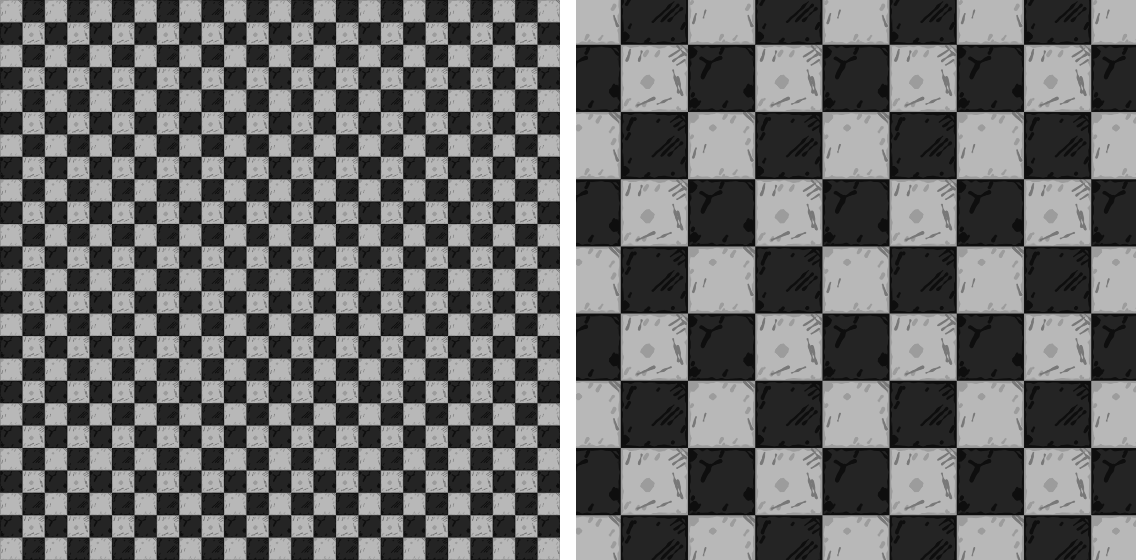
Left: the whole. Right: its middle third, enlarged.
Give the GLSL for this pattern, as a Shadertoy shader.

```glsl
const float CELLS = 25.0;
const vec3 PALE = vec3(0.72);
const vec3 PALE_WORN = vec3(0.61);
const vec3 PALE_SCRATCH = vec3(0.47);
const vec3 DARK = vec3(0.14);
const vec3 DARK_WORN = vec3(0.055);

float hash(vec2 p) {
    vec3 q = fract(p.xyx * 0.1031);
    q += dot(q, q.yzx + 33.33);
    return fract((q.x + q.y) * q.z);
}

float valueNoise(vec2 p) {
    vec2 i = floor(p), f = fract(p);
    f = f * f * (3.0 - 2.0 * f);
    float low = mix(hash(i), hash(i + vec2(1, 0)), f.x);
    float high = mix(hash(i + vec2(0, 1)), hash(i + vec2(1, 1)), f.x);
    return mix(low, high, f.y);
}

float cover(float d, float aa) {
    return 1.0 - smoothstep(-aa, aa, d);
}

float stroke(vec2 p, vec2 a, vec2 b, float radius) {
    vec2 v = b - a;
    return length(p - a - v * clamp(dot(p - a, v) / dot(v, v), 0.0, 1.0)) - radius;
}

float diamond(vec2 p, vec2 center, float radius) {
    vec2 q = abs(p - center);
    return max((q.x + q.y) * 0.8, max(q.x, q.y)) - radius;
}

// Row of parallel scratches, each a little shorter than the last
float hatch(vec2 p, vec2 start, vec2 along, vec2 gap, int count) {
    float d = 1.0;
    for (int i = 0; i < count; i++) {
        vec2 a = start + gap * float(i);
        d = min(d, stroke(p, a, a + along * (1.0 - 0.2 * float(i)), 0.017));
    }
    return d;
}

// Small slanted chips gathered near the border of a cell
float chips(vec2 p, float kind) {
    float d = 1.0;
    for (int i = 0; i < 9; i++) {
        vec2 seed = vec2(float(i) * 3.0 + 1.0, kind * 17.0 + 5.0);
        float along = hash(seed);
        float inset = 0.02 + 0.12 * hash(seed + 31.0);
        vec2 c = i % 2 == 0 ? vec2(along, inset) : vec2(inset, along);
        if (i % 4 > 1) c = 1.0 - c;
        vec2 lean = vec2(0.03, 0.05) * (hash(seed + 57.0) - 0.2);
        d = min(d, stroke(p, c - lean, c + lean, 0.025));
    }
    return d;
}

// x: distance to soft blotches, y: distance to scratches
vec2 wearMarks(vec2 p, float kind) {
    float blotch = chips(p, kind);
    float scratch = hatch(p, vec2(0.84, 0.98), vec2(0.13, -0.13), vec2(0.06, 0.02), 2);
    if (kind < 0.5) {
        blotch = min(blotch, diamond(p, vec2(0.37, 0.76), 0.055));
        blotch = min(blotch, diamond(p, vec2(0.07, 0.93), 0.09));
        scratch = min(scratch, hatch(p, vec2(0.08, 0.33), vec2(0.04, 0.13), vec2(0.15, 0.08), 2));
        scratch = min(scratch, stroke(p, vec2(0.95, 0.28), vec2(0.9, 0.43), 0.02));
    } else if (kind < 1.5) {
        scratch = min(scratch, hatch(p, vec2(0.48, 0.34), vec2(0.31, 0.3), vec2(0.12, 0.01), 3));
        scratch = min(scratch, hatch(p, vec2(0.74, 0.85), vec2(0.17, 0.12), vec2(0.06, -0.06), 3));
        scratch = min(scratch, stroke(p, vec2(0.11, 0.74), vec2(0.17, 0.9), 0.025));
        blotch = min(blotch, diamond(p, vec2(0.05, 0.12), 0.08));
    } else if (kind < 2.5) {
        scratch = min(scratch, stroke(p, vec2(0.22, 0.52), vec2(0.33, 0.74), 0.035));
        scratch = min(scratch, stroke(p, vec2(0.2, 0.8), vec2(0.33, 0.73), 0.03));
        scratch = min(scratch, stroke(p, vec2(0.32, 0.73), vec2(0.48, 0.81), 0.025));
        blotch = min(blotch, diamond(p, vec2(0.05, 0.88), 0.09));
        blotch = min(blotch, diamond(p, vec2(0.1, 0.13), 0.085));
        blotch = min(blotch, diamond(p, vec2(0.92, 0.31), 0.1));
    } else {
        blotch = min(blotch, diamond(p, vec2(0.4, 0.45), 0.1));
        scratch = min(scratch, hatch(p, vec2(0.09, 0.77), vec2(0.05, 0.16), vec2(0.18, 0.0), 2));
        scratch = min(scratch, hatch(p, vec2(0.86, 0.3), vec2(-0.08, 0.32), vec2(0.05, -0.04), 2));
        scratch = min(scratch, hatch(p, vec2(0.25, 0.1), vec2(0.24, 0.1), vec2(0.3, 0.02), 2));
        scratch = min(scratch, hatch(p, vec2(0.72, 0.82), vec2(0.18, 0.12), vec2(0.06, -0.06), 3));
    }
    return vec2(blotch, scratch);
}

void mainImage(out vec4 fragColor, in vec2 fragCoord) {
    vec2 grid = fragCoord / iResolution.y * CELLS;
    float aa = 0.6 * CELLS / iResolution.y;
    vec2 p = fract(grid);
    vec2 parity = mod(floor(grid), 2.0);
    float kind = parity.x + 2.0 * parity.y;
    bool pale = parity.x == parity.y;

    // Ragged marks and worn rim, repeating every two cells
    float grain = valueNoise(p * 14.0 + kind * 19.0);
    vec2 marks = wearMarks(p, kind) + (grain - 0.5) * 0.025;
    vec2 margin = min(p, 1.0 - p);
    float edge = min(margin.x, margin.y);
    float rim = edge - 0.012 - 0.045 * grain;
    float worn = cover(min(marks.x, rim), aa);
    float scratched = cover(marks.y, aa);

    vec3 base = pale ? PALE : DARK;
    vec3 color = mix(base, pale ? PALE_WORN : DARK_WORN, worn);
    color = mix(color, pale ? PALE_SCRATCH : DARK_WORN, scratched);

    // Blend into the neighbouring cell across the joint
    vec3 neighbour = pale ? DARK_WORN : PALE_WORN;
    color = mix(neighbour, color, 0.5 + 0.5 * smoothstep(0.0, aa, edge));
    fragColor = vec4(color, 1.0);
}
```
